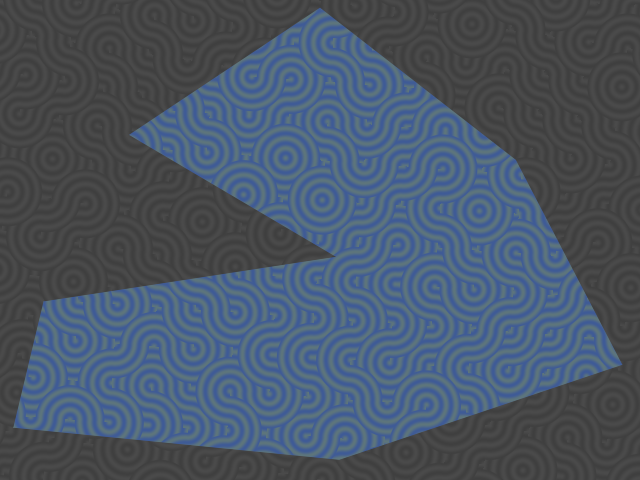
Write a Shadertoy shader that draws this pattern.

```glsl
// Blue ringed Truchet tiles inside a notched polygon, over a dim grey field of the same tiles.

const float TAU = 6.2831853;
const float TILE_SIZE = 0.0821;        // in canvas heights
const float RINGS_PER_TILE = 4.0;
const float DISC_RADIUS = 0.875;       // reach of the upper ring set, in tiles

const vec2 SHAPE_ANCHOR = vec2(0.677, 0.665);
const vec2 FIELD_ANCHOR = vec2(0.097, 0.588);
const float SHAPE_ANGLE = -0.0693;
const float FIELD_ANGLE = -0.1527;
const float SHAPE_SEED = 17.0;
const float FIELD_SEED = 53.0;

const vec3 BLUE_GROOVE = vec3(0.245, 0.355, 0.590);
const vec3 SAGE_RIDGE = vec3(0.365, 0.458, 0.485);
const vec3 GREY_GROOVE = vec3(0.248);
const vec3 GREY_RIDGE = vec3(0.290);

// Outline, clockwise from the top; x is measured from the canvas centre.
const int CORNER_COUNT = 8;
const vec2 CORNERS[CORNER_COUNT] = vec2[CORNER_COUNT](
    vec2(0.000, 0.984), vec2(0.408, 0.667), vec2(0.630, 0.240),
    vec2(0.040, 0.042), vec2(-0.639, 0.109), vec2(-0.576, 0.372),
    vec2(0.033, 0.465), vec2(-0.398, 0.719));

// Two random values per cell, without sine
vec2 hash22(vec2 p) {
    vec3 q = fract(p.xyx * vec3(0.1031, 0.1030, 0.0973));
    q += dot(q, q.yzx + 33.33);
    return fract((q.xx + q.yz) * q.zy);
}

// Signed distance to the outline, negative inside
float polygonDistance(vec2 p) {
    float nearest = 1e6;
    float side = 1.0;
    vec2 b = CORNERS[CORNER_COUNT - 1];
    for (int i = 0; i < CORNER_COUNT; i++) {
        vec2 a = CORNERS[i];
        vec2 edge = b - a;
        vec2 w = p - a;
        vec2 gap = w - edge * clamp(dot(w, edge) / dot(edge, edge), 0.0, 1.0);
        nearest = min(nearest, dot(gap, gap));
        bvec3 crossing = bvec3(p.y >= a.y, p.y < b.y, edge.x * w.y > edge.y * w.x);
        if (all(crossing) || all(not(crossing))) side = -side;
        b = a;
    }
    return side * sqrt(nearest);
}

float ringTone(float d) {
    return 0.5 + 0.5 * cos(TAU * RINGS_PER_TILE * d);
}

// Ring sets from two opposite tile corners; a random one lies on top
float truchetRings(vec2 p, vec2 anchor, float angle, float seed, float pixel) {
    float c = cos(angle);
    float s = sin(angle);
    vec2 q = p - anchor;
    q = vec2(c * q.x + s * q.y, c * q.y - s * q.x) / TILE_SIZE;

    vec2 cell = floor(q);
    vec2 local = q - cell;
    vec2 random = hash22(cell + seed);
    if (random.x < 0.5) local.x = 1.0 - local.x;
    if (random.y < 0.5) local = 1.0 - local;

    float upper = length(local);
    float lower = length(1.0 - local);
    float blur = 0.75 * pixel / TILE_SIZE;
    float cover = 1.0 - smoothstep(-blur, blur, upper - DISC_RADIUS);
    return mix(ringTone(lower), ringTone(upper), cover);
}

void mainImage(out vec4 fragColor, in vec2 fragCoord) {
    float pixel = 1.0 / iResolution.y;
    vec2 p = fragCoord * pixel;
    // Keep the layout centred at any aspect ratio
    p.x += 0.5 * (4.0 / 3.0 - iResolution.x * pixel);

    // Grey field
    float fieldTone = truchetRings(p, FIELD_ANCHOR, FIELD_ANGLE, FIELD_SEED, pixel);
    vec3 color = mix(GREY_GROOVE, GREY_RIDGE, fieldTone);

    // Blue shape
    float shapeTone = truchetRings(p, SHAPE_ANCHOR, SHAPE_ANGLE, SHAPE_SEED, pixel);
    vec3 shapeColor = mix(BLUE_GROOVE, SAGE_RIDGE, shapeTone);
    float outline = polygonDistance(p - vec2(2.0 / 3.0, 0.0));
    color = mix(shapeColor, color, smoothstep(-0.6 * pixel, 0.6 * pixel, outline));

    fragColor = vec4(color, 1.0);
}
```
